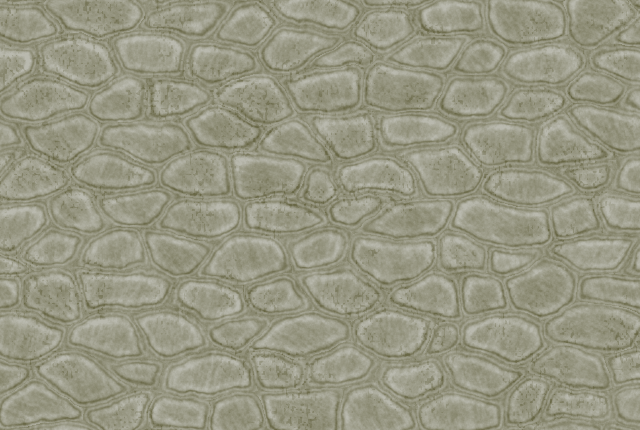
A Shadertoy shader for this texture:

```glsl
float hash(vec2 p) {
    vec3 q = fract(p.xyx * vec3(0.1031, 0.1030, 0.0973));
    q += dot(q, q.yzx + 33.33);
    return fract((q.x + q.y) * q.z);
}

float noise(vec2 p) {
    vec2 i = floor(p), f = fract(p);
    f = f * f * (3.0 - 2.0 * f);
    return mix(mix(hash(i), hash(i + vec2(1, 0)), f.x),
               mix(hash(i + vec2(0, 1)), hash(i + vec2(1, 1)), f.x), f.y);
}

float fbm(vec2 p) {
    float sum = 0.0, amp = 0.53;
    for (int i = 0; i < 4; i++) {
        sum += amp * noise(p);
        p = mat2(1.6, 1.2, -1.2, 1.6) * p + 7.3;
        amp *= 0.5;
    }
    return sum;
}

float band(float x, float width) {
    return exp(-x * x / (width * width));
}

// Stone centre of a cell in staggered rows; z is its size weight
vec3 stoneSeed(vec2 cell) {
    vec2 jitter = vec2(hash(cell + 11.7), hash(cell + 53.1)) - 0.5;
    return vec3(cell + 0.5 + vec2(0.5 * mod(cell.y, 2.0), 0.0) + jitter * vec2(0.75, 0.6),
                0.28 * hash(cell + 91.3));
}

// Returns rounded distance to the joint, height within the stone, and its cell
vec4 stones(vec2 uv) {
    vec2 scale = vec2(6.2, 11.0), p = uv * scale, base = floor(p);
    vec2 home = base, centre = vec2(0);
    float nearest = 1e3, joints = 1e-9;
    for (int y = -2; y <= 2; y++)
    for (int x = -3; x <= 2; x++) {
        vec2 cell = base + vec2(x, y);
        vec3 seed = stoneSeed(cell);
        vec2 toSeed = seed.xy - p;
        float power = dot(toSeed, toSeed) - seed.z;
        if (power < nearest) { nearest = power; home = cell; centre = toSeed; }
    }
    for (int y = -2; y <= 2; y++)
    for (int x = -3; x <= 2; x++) {
        vec2 cell = base + vec2(x, y);
        if (distance(cell, home) < 0.5) continue;
        vec3 seed = stoneSeed(cell);
        vec2 toSeed = seed.xy - p;
        float gap = dot(toSeed, toSeed) - seed.z - nearest;
        joints += exp(-gap / (2.0 * length((toSeed - centre) * scale)) / 0.006);
    }
    return vec4(-0.006 * log(joints), -centre.y, home);
}

void mainImage(out vec4 fragColor, in vec2 fragCoord) {
    vec2 uv = fragCoord / iResolution.y;

    // Wobbly outlines
    vec2 bent = uv + 0.005 * sin(uv.yx * vec2(31, 27) + 2.0 * sin(uv * 17.0));
    bent += 0.018 * (vec2(fbm(uv * 22.0), fbm(uv * 22.0 + 40.0)) - 0.5);
    vec4 stone = stones(bent);
    float id = hash(stone.zw + 5.5);
    float edge = stone.x - 0.006 - 0.007 * id;
    float inside = smoothstep(-0.002, 0.003, edge);
    float height = clamp(stone.y * 2.0, -1.0, 1.0);

    // Surface textures: blotches, brushed streaks, fine grain
    float blotch = fbm(uv * 19.0 + id * 30.0) - 0.5;
    float angle = 0.3 + 1.8 * id;
    vec2 brushed = mat2(cos(angle), sin(angle), -sin(angle), cos(angle)) * uv;
    float streak = fbm(brushed * vec2(28, 110)) - 0.5;
    float grain = fbm(uv * 170.0) - 0.5;
    float wear = noise(uv * 34.0 + 9.0);

    // Mortar and stone body
    float mortar = 0.54 + 0.35 * blotch + 0.3 * streak;
    float core = smoothstep(0.010, 0.030, edge);
    float body = 0.66 + 0.12 * (id - 0.5) + 0.06 * height;
    body += 0.55 * blotch + 0.42 * streak - core * (0.10 + 0.25 * blotch);
    float tone = mix(mortar, body, inside);

    // Pale rim, dark groove and fainter ridges around each stone
    tone += band(edge - 0.010, 0.006) * (0.10 + 0.20 * wear + 0.06 * height);
    tone -= band(edge, 0.0030) * (0.16 + 0.30 * wear - 0.12 * height);
    tone += band(edge + 0.0055, 0.0025) * 0.15;
    tone -= band(edge + 0.0105, 0.0025) * 0.16 * (0.5 + wear);

    // Pitted patches
    float pits = smoothstep(0.64, 0.82, noise(uv * vec2(210, 170)));
    tone -= pits * smoothstep(0.42, 0.68, fbm(uv * 13.0 + 3.0)) * 0.32;
    tone += 0.42 * grain;

    vec3 olive = vec3(0.45, 0.445, 0.325), pale = vec3(0.70, 0.70, 0.65);
    fragColor = vec4(mix(olive, pale, clamp(tone, -0.15, 1.1)), 1.0);
}
```
